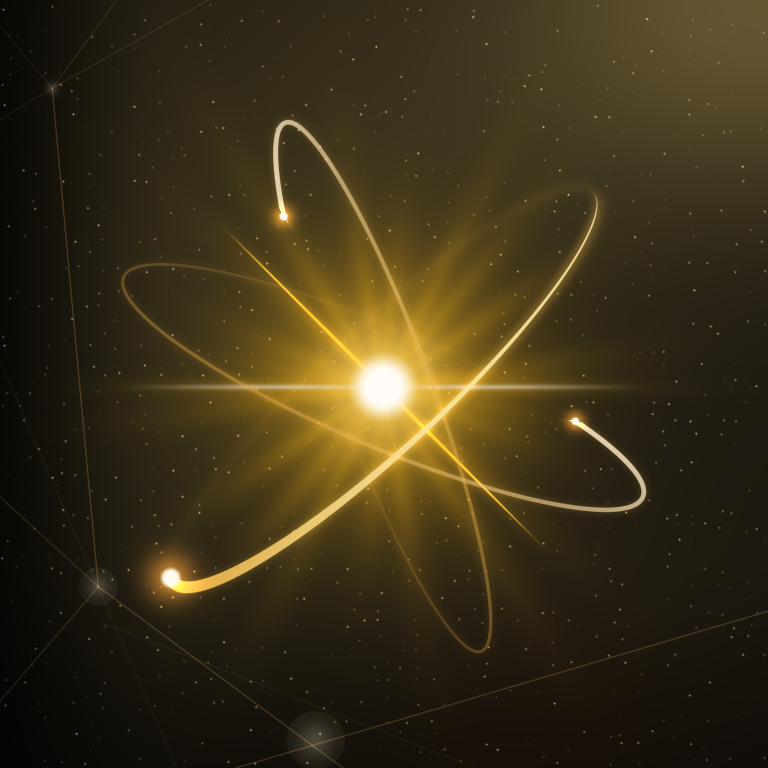
Reproduce this background procedurally as a WebGL 1 fragment shader.

```glsl
precision highp float;
uniform vec2 u_resolution;

const vec3 GOLD = vec3(0.96, 0.70, 0.08);
const vec3 PALE = vec3(0.88, 0.84, 0.74);
const vec3 BRONZE = vec3(0.78, 0.58, 0.22);

float hash(vec2 p) {
  return fract(sin(dot(p, vec2(127.1, 311.7))) * 43758.5453);
}

mat2 rotation(float a) {
  return mat2(cos(a), sin(a), -sin(a), cos(a));
}

float bell(float x, float width) {
  return exp(-x * x / (width * width));
}

float stroke(float d, float halfWidth) {
  float px = 0.75 / u_resolution.y;
  return 1.0 - smoothstep(halfWidth - px, halfWidth + px, abs(d));
}

// Thin web line, softened to roughly one pixel
float segment(vec2 p, vec2 a, vec2 b) {
  vec2 ab = b - a;
  float h = clamp(dot(p - a, ab) / dot(ab, ab), 0.0, 1.0);
  return stroke(length(p - a - ab * h), 0.0008);
}

// x: distance to the ellipse, y: position along the trail, 0 at its head
vec2 orbit(vec2 q, float tilt, vec2 radii, float head, float spin) {
  q = rotation(-tilt) * q;
  float k = length(q / radii);
  float d = k * (k - 1.0) / max(length(q / (radii * radii)), 1e-4);
  float t = atan(q.y / radii.y, q.x / radii.x);
  return vec2(d, fract(spin * (t - head) / 6.28319));
}

vec3 fadingTrail(vec3 col, vec2 path) {
  float u = path.y;
  vec3 tint = mix(PALE, BRONZE, smoothstep(0.08, 0.5, u));
  float line = stroke(path.x, mix(0.0034, 0.0009, u)) * 0.85 * (1.0 - u);
  return mix(col, tint, line) + BRONZE * bell(path.x, 0.007) * 0.16 * (1.0 - u);
}

vec3 electron(vec3 col, vec2 q, float tilt, vec2 radii, float head, float size) {
  float d = length(q - rotation(tilt) * (radii * vec2(cos(head), sin(head))));
  col += vec3(0.8, 0.5, 0.15) * bell(d, size * 2.5) * 0.75;
  return mix(col, vec3(1.0, 0.98, 0.93), 1.0 - smoothstep(size * 0.65, size * 1.25, d));
}

vec3 backdrop(vec2 p) {
  vec3 col = vec3(0.105, 0.09, 0.06);
  col += vec3(0.125, 0.105, 0.045) * bell(length((p - vec2(0.42, 0.62)) * vec2(1.0, 0.85)), 0.38);
  col += vec3(0.28, 0.24, 0.13) * bell(length((p - 1.0) * vec2(0.75, 1.0)), 0.27);
  col *= smoothstep(-0.12, 0.24, p.x) * mix(0.5, 1.0, smoothstep(-0.05, 0.3, p.y));
  return col + vec3(0.025, 0.008, 0.0) * bell(length(p - vec2(0.72, 0.0)), 0.25);
}

float stars(vec2 p) {
  vec2 cell = floor(p * 56.0);
  vec2 spot = 0.15 + 0.7 * vec2(hash(cell), hash(cell + 17.0));
  float d = length(fract(p * 56.0) - spot) / 56.0;
  float power = hash(cell + 41.0);
  return bell(d, 0.0013) * step(0.6, power) * pow(hash(cell + 73.0), 2.0);
}

// Faint linked points around the border
vec3 web(vec2 p) {
  vec2 a = vec2(0.068, 0.885), b = vec2(0.128, 0.236), c = vec2(0.411, 0.036);
  float lines = segment(p, a, b) + segment(p, b, vec2(0.46, -0.01));
  lines += segment(p, vec2(0.29, -0.005), vec2(1.0, 0.204));
  lines += 0.7 * (segment(p, b, vec2(0.0, 0.353)) + segment(p, b, vec2(0.0, 0.087)));
  lines += 0.5 * (segment(p, a, vec2(0.28, 1.005)) + segment(p, a, vec2(0.152, 1.0)));
  lines += 0.35 * (segment(p, a, vec2(0.0, 0.966)) + segment(p, a, vec2(0.0, 0.844)));
  lines += 0.25 * (segment(p, vec2(0.0, 0.53), vec2(0.23, 0.0)) + segment(p, vec2(0.13, 0.19), vec2(0.62, 0.0)));
  float nodes = bell(length(p - a), 0.008) + bell(length(p - b), 0.013) + 1.2 * bell(length(p - c), 0.022);
  nodes += 0.25 * (stroke(length(p - b), 0.025) + stroke(length(p - c), 0.038));
  return vec3(0.2, 0.14, 0.08) * lines + vec3(0.15, 0.145, 0.125) * nodes;
}

void main() {
  vec2 p = gl_FragCoord.xy / u_resolution;
  vec2 q = p - vec2(0.499, 0.496);
  float r = length(q);
  vec3 col = backdrop(p) + web(p) + vec3(0.65, 0.55, 0.35) * stars(p);

  // Golden glow and its two-sided rays
  float rays = 0.0;
  for (int i = 0; i < 10; i++) {
    float n = float(i);
    vec2 s = rotation(-0.314 * n - 0.12 - 0.2 * hash(vec2(n, 3.0))) * q;
    float reach = 0.15 + 0.12 * hash(vec2(n, 8.0));
    rays += bell(s.y, 0.004 + 0.07 * abs(s.x)) * bell(s.x, reach);
  }
  col = mix(col, GOLD, 0.62 * bell(r, 0.155));
  col = mix(col, GOLD, min(0.27 * rays, 0.6));
  col = mix(col, GOLD, 0.45 * bell(q.y, 0.014) * bell(q.x, 0.22));

  // Lens streaks
  vec2 s = rotation(0.785) * q;
  float taper = max(0.0, 1.0 - abs(s.x) / 0.31);
  col = mix(col, vec3(1.0, 0.76, 0.16), stroke(s.y, 0.0006 + 0.002 * taper) * smoothstep(0.0, 0.35, taper) * 0.9);
  col += GOLD * bell(s.y, 0.007) * taper * 0.2;
  col = mix(col, vec3(0.82, 0.76, 0.66), 0.8 * bell(q.y, 0.0034) * (1.0 - smoothstep(0.1, 0.36, abs(q.x))));

  // Bright core
  col = mix(col, vec3(1.0, 0.84, 0.4), 0.85 * bell(r, 0.072));
  col = mix(col, vec3(1.0, 0.99, 0.97), 1.0 - smoothstep(0.02, 0.05, r));

  // Orbits and their electrons
  vec2 tall = vec2(0.367, 0.0615), wide = vec2(0.367, 0.077), slant = vec2(0.373, 0.078);
  col = fadingTrail(col, orbit(q, -1.216, tall, 3.95, -1.0));
  col = fadingTrail(col, orbit(q, -0.401, wide, 0.83, -1.0));
  vec2 path = orbit(q, 0.749, slant, 3.06, 1.0);
  float front = 1.0 - smoothstep(0.44, 0.53, path.y);
  vec3 tint = mix(vec3(0.92, 0.7, 0.28), vec3(0.97, 0.9, 0.62), smoothstep(0.03, 0.3, path.y));
  float girth = mix(0.0078, 0.001, smoothstep(0.0, 0.47, path.y));
  col += BRONZE * bell(path.x, 0.009) * mix(0.08 * (1.0 - path.y) + 0.02, 0.28, front);
  col = mix(col, tint, stroke(path.x, girth) * front * 0.92);
  col = electron(col, q, -1.216, tall, 3.95, 0.0055);
  col = electron(col, q, -0.401, wide, 0.83, 0.005);
  col = electron(col, q, 0.749, slant, 3.06, 0.0125);
  gl_FragColor = vec4(col, 1.0);
}
```
